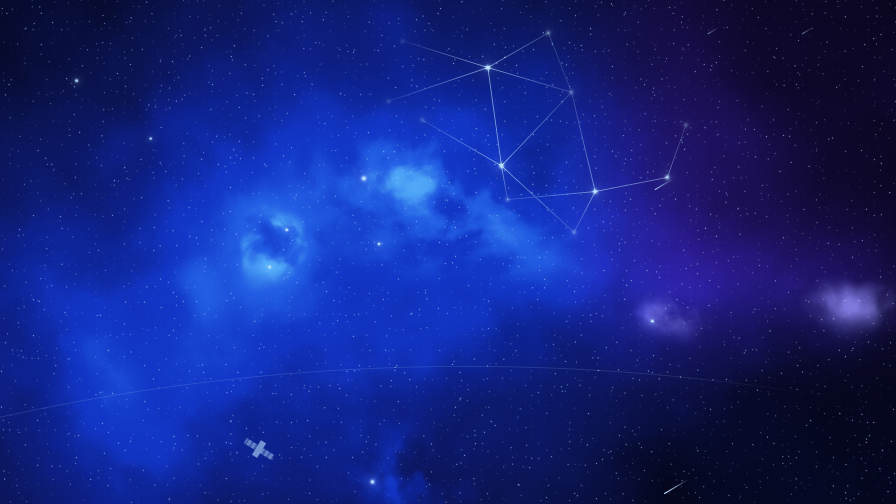
A WebGL 2 fragment shader for this background:

```glsl
#version 300 es
precision highp float;
uniform vec2 u_resolution;
out vec4 fragColor;

// Palette, from empty space to the brightest gas
const vec3 VOID = vec3(0.018, 0.027, 0.12);
const vec3 NAVY = vec3(0.045, 0.08, 0.34);
const vec3 ROYAL = vec3(0.05, 0.13, 0.56);
const vec3 AZURE = vec3(0.07, 0.21, 0.78);
const vec3 SKY = vec3(0.13, 0.36, 0.89);
const vec3 CYAN = vec3(0.32, 0.67, 0.97);
const vec3 VIOLET = vec3(0.16, 0.07, 0.43);
const vec3 LAVENDER = vec3(0.56, 0.54, 0.95);
const vec3 STARLIGHT = vec3(0.72, 0.88, 1.0);

// Lengths are fractions of the canvas height
const float ASPECT = 16.0 / 9.0;
const float WARP = 0.16;
const float TURBULENCE = 0.75;
const float LINE_WIDTH = 0.0008;
const vec2 ORBIT_CENTER = vec2(0.926, -4.03);
const float ORBIT_RADIUS = 4.303;
const vec2 SATELLITE = vec2(0.514, 0.109);
const vec2 METEOR_DIR = vec2(0.86, 0.51);

// Wisps: center, radii
const vec4 WISPS[6] = vec4[](
  vec4(0.55, 0.53, 0.06, 0.055), vec4(0.8, 0.67, 0.13, 0.07), vec4(0.94, 0.58, 0.17, 0.11),
  vec4(0.81, 0.06, 0.1, 0.07), vec4(1.33, 0.365, 0.06, 0.03), vec4(1.7, 0.4, 0.07, 0.04));
// Constellation nodes: position, brightness
const vec3 NODES[12] = vec3[](
  vec3(0.968, 0.866, 1), vec3(1.088, 0.935, 0.35), vec3(1.134, 0.817, 0.3), vec3(0.995, 0.671, 1),
  vec3(1.181, 0.62, 0.9), vec3(1.324, 0.648, 0.7), vec3(1.361, 0.752, 0.25), vec3(1.139, 0.539, 0.3),
  vec3(1.007, 0.604, 0.3), vec3(0.771, 0.799, 0.15), vec3(0.799, 0.919, 0.1), vec3(0.838, 0.762, 0.2));
const ivec2 EDGES[15] = ivec2[](
  ivec2(0, 9), ivec2(0, 10), ivec2(0, 1), ivec2(0, 2), ivec2(0, 3), ivec2(3, 11), ivec2(3, 2), ivec2(3, 8),
  ivec2(3, 7), ivec2(2, 4), ivec2(1, 2), ivec2(4, 5), ivec2(4, 8), ivec2(4, 7), ivec2(5, 6));
// Bright stars: position, core radius
const vec3 STARS[8] = vec3[](
  vec3(0.722, 0.646, 0.0046), vec3(0.152, 0.84, 0.003), vec3(0.739, 0.044, 0.004), vec3(0.569, 0.544, 0.003),
  vec3(0.535, 0.47, 0.003), vec3(0.752, 0.516, 0.0027), vec3(0.299, 0.725, 0.0023), vec3(1.294, 0.363, 0.003));
// Meteors: head, tail length
const vec3 METEORS[4] = vec3[](
  vec3(1.3, 0.624, 0.042), vec3(1.319, 0.021, 0.055), vec3(1.405, 0.933, 0.025), vec3(1.592, 0.933, 0.025));

float hash(vec2 p) { return fract(sin(dot(p, vec2(127.1, 311.7))) * 43758.5); }

float noise(vec2 p) {
  vec2 i = floor(p), f = fract(p);
  f = f * f * (3.0 - 2.0 * f);
  return mix(mix(hash(i), hash(i + vec2(1, 0)), f.x),
             mix(hash(i + vec2(0, 1)), hash(i + 1.0), f.x), f.y);
}

float fbm(vec2 p) {
  float sum = 0.0, gain = 0.5;
  for (int i = 0; i < 5; i++, gain *= 0.5) {
    sum += gain * noise(p);
    p = mat2(1.6, 1.2, -1.2, 1.6) * p + 7.3;
  }
  return sum;
}

float blob(vec2 p, vec2 center, vec2 radii) {
  vec2 q = (p - center) / radii;
  return exp(-dot(q, q));
}

// Distance to a segment, and the position along it
vec2 segment(vec2 p, vec2 a, vec2 b) {
  float t = clamp(dot(p - a, b - a) / dot(b - a, b - a), 0.0, 1.0);
  return vec2(length(p - mix(a, b, t)), t);
}

float fill(float d, float pixel) { return clamp(0.5 - d / pixel, 0.0, 1.0); }

float box(vec2 p, vec2 halfSize) {
  vec2 q = abs(p) - halfSize;
  return max(q.x, q.y);
}

vec3 nebula(vec2 p) {
  vec2 w = p + WARP * (vec2(fbm(p * 3.0), fbm(p * 3.0 + 19.0)) - 0.5);
  float cloud = fbm(w * 4.5 + 3.0), detail = fbm(w * 13.0 + 41.0);
  float gas = 0.85 * blob(w, vec2(0.62, 0.5), vec2(0.62, 0.5))
            + 0.45 * blob(w, vec2(0.1, 0.2), vec2(0.5, 0.4))
            + 0.35 * blob(w, vec2(1.12, 0.58), vec2(0.4, 0.34))
            + 0.3 * blob(w, vec2(1.55, 0.42), vec2(0.3, 0.13));
  gas += (cloud - 0.5) * TURBULENCE * (0.2 + 0.8 * min(gas, 1.0)) + 0.14 * (detail - 0.5) * gas;
  float right = smoothstep(1.05, 1.4, p.x), glow = 0.0;
  // Small wisps shine brighter than wide ones
  for (int i = 0; i < 6; i++)
    glow += 0.065 / WISPS[i].z * blob(mix(p, w, 0.6), WISPS[i].xy, WISPS[i].zw);
  glow *= smoothstep(0.25, 0.72, detail);
  gas += glow * (1.0 - right);
  vec3 c = mix(VOID, NAVY, smoothstep(0.0, 0.36, gas));
  c = mix(c, ROYAL, smoothstep(0.28, 0.62, gas));
  c = mix(c, AZURE, smoothstep(0.55, 0.88, gas));
  c = mix(c, SKY, smoothstep(0.86, 1.18, gas));
  c = mix(c, CYAN, smoothstep(1.15, 1.6, gas));
  c = mix(c, VIOLET * (0.25 + 1.6 * max(gas, 0.0)), 0.75 * right * smoothstep(0.1, 0.5, p.y));
  return mix(c, LAVENDER, min(glow * right, 0.85));
}

float starDust(vec2 p, float pixel) {
  float light = 0.0, scale = 16.0, r = max(0.0013, 0.45 * pixel);
  for (int i = 0; i < 3; i++, scale *= 2.1) {
    vec2 cell = floor(p * scale) + float(i) * 57.0;
    vec2 at = 0.2 + 0.6 * vec2(hash(cell), hash(cell + 11.0));
    float d = length(fract(p * scale) - at) / scale / r;
    light += pow(hash(cell + 23.0), 5.0) * exp(-d * d);
  }
  return light;
}

float constellation(vec2 p, float pixel) {
  float light = 0.0;
  for (int i = 0; i < 15; i++) {
    vec3 a = NODES[EDGES[i].x], b = NODES[EDGES[i].y];
    vec2 s = segment(p, a.xy, b.xy);
    light = max(light, 0.65 * mix(a.z, b.z, s.y) * fill(s.x - LINE_WIDTH, pixel));
  }
  for (int i = 0; i < 12; i++) {
    float d = length(p - NODES[i].xy) / 0.0045;
    light += NODES[i].z * (exp(-d * d) + 0.25 * exp(-d * 0.5));
  }
  return light;
}

float satellite(vec2 p, float pixel) {
  vec2 q = mat2(0.85, 0.53, -0.53, 0.85) * (p - SATELLITE);
  float panels = fill(box(q, vec2(0.032, 0.006)), pixel) * (0.4 + 0.3 * step(0.4, fract(q.x * 100.0)));
  return max(panels, 0.85 * fill(box(q, vec2(0.006, 0.017)), pixel));
}

void main() {
  float pixel = 1.0 / u_resolution.y;
  vec2 p = gl_FragCoord.xy / u_resolution * vec2(ASPECT, 1);
  float light = 0.65 * starDust(p, pixel) + constellation(p, pixel) + 0.7 * satellite(p, pixel);
  for (int i = 0; i < 8; i++) {
    float d = length(p - STARS[i].xy) / STARS[i].z;
    light += exp(-d * d) + 0.22 * exp(-d * 0.5);
  }
  for (int i = 0; i < 4; i++) {
    vec3 m = METEORS[i];
    vec2 s = segment(p, m.xy, m.xy + m.z * METEOR_DIR);
    light += (1.0 - s.y) * m.z * 22.0 * fill(s.x - 0.001, pixel);
  }
  // Orbit arc
  float arc = abs(length(p - ORBIT_CENTER) - ORBIT_RADIUS);
  light += 0.16 * fill(arc - LINE_WIDTH, pixel) * smoothstep(1.7, 1.2, p.x);
  fragColor = vec4(mix(nebula(p), STARLIGHT, min(light, 1.0)), 1);
}
```
